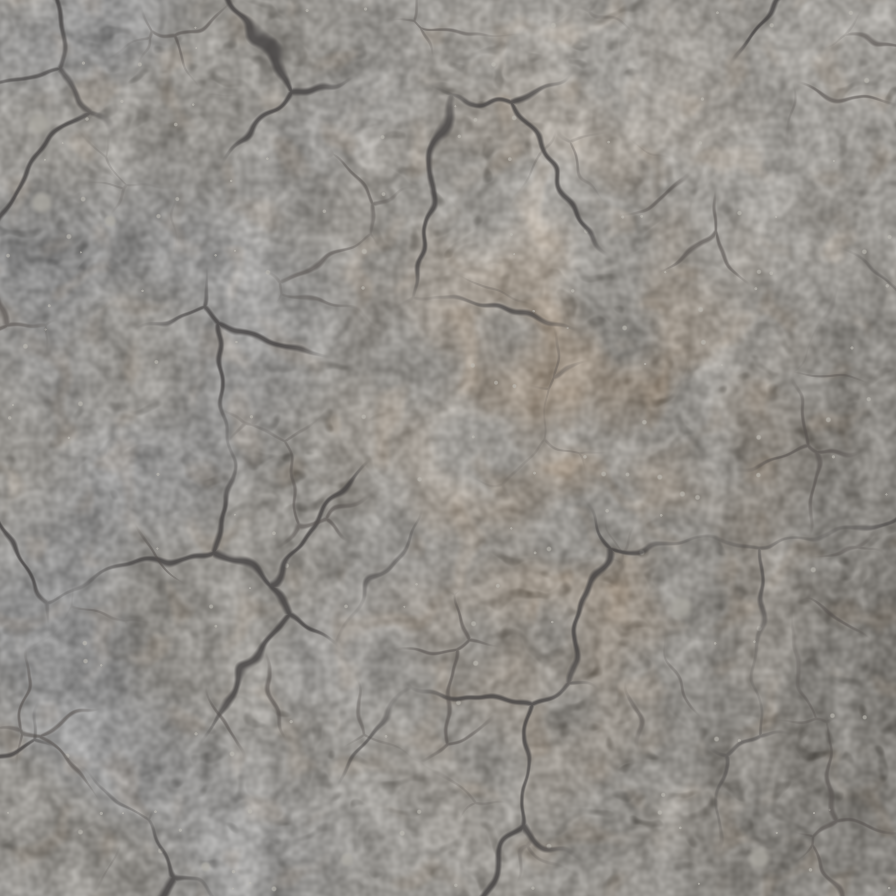
A three.js fragment shader for this texture:

```glsl
// Dry, trodden clay: a grey-brown ground of layered gradient noise with warm
// and cool stains, faint upright tracks, small pebbles and broken cracks
// that follow the borders of warped Voronoi cells.
varying vec2 vUv;

vec2 hash2(vec2 p) {
  vec3 q = fract(p.xyx * vec3(0.1031, 0.1030, 0.0973));
  q += dot(q, q.yzx + 33.33);
  return fract((q.xx + q.yz) * q.zy);
}

vec2 gradientAt(vec2 cell) {
  float angle = 6.2832 * hash2(cell + 71.0).x;
  return vec2(cos(angle), sin(angle));
}

// Gradient noise, about -0.7 to 0.7
float noise(vec2 p) {
  vec2 i = floor(p), f = fract(p);
  vec2 u = f * f * f * (f * (f * 6.0 - 15.0) + 10.0);
  vec2 e = vec2(1.0, 0.0);
  float low = mix(dot(gradientAt(i), f), dot(gradientAt(i + e), f - e), u.x);
  float high = mix(dot(gradientAt(i + e.yx), f - e.yx),
                   dot(gradientAt(i + 1.0), f - 1.0), u.x);
  return mix(low, high, u.y);
}

vec2 noise2(vec2 p) {
  return vec2(noise(p), noise(p + vec2(37.2, 91.7)));
}

// Distance to the nearest Voronoi border, in cell units
float cellBorder(vec2 p) {
  vec2 i = floor(p), f = fract(p), nearest = vec2(0.0);
  float best = 8.0, border = 8.0;
  for (int y = -1; y <= 1; y++)
    for (int x = -1; x <= 1; x++) {
      vec2 g = vec2(float(x), float(y));
      vec2 r = g + hash2(i + g) - f;
      if (dot(r, r) < best) { best = dot(r, r); nearest = r; }
    }
  for (int y = -2; y <= 2; y++)
    for (int x = -2; x <= 2; x++) {
      vec2 g = vec2(float(x), float(y));
      vec2 r = g + hash2(i + g) - f, d = r - nearest;
      if (dot(d, d) > 0.0001)
        border = min(border, dot(0.5 * (r + nearest), normalize(d)));
    }
  return border;
}

// Crack coverage: the line thins out and ends where strength falls to zero
float crack(vec2 p, float scale, float width, float strength) {
  float d = cellBorder(p * scale) / scale;
  float w = width * (0.55 + 0.45 * strength);
  return strength * (1.0 - smoothstep(0.15 * w, w, d));
}

// Pebble coverage: one round stone in a few of the grid cells
float pebbles(vec2 p, float scale, float share) {
  vec2 cell = floor(p * scale);
  vec2 center = 0.3 + 0.4 * hash2(cell + 5.0);
  vec2 pick = hash2(cell + 19.0);
  float radius = 0.07 + 0.12 * pick.y;
  float d = length(fract(p * scale) - center);
  return step(pick.x, share) * (1.0 - smoothstep(0.4 * radius, radius, d));
}

void main() {
  vec2 p = vUv;
  vec2 warped = p + 0.025 * noise2(p * 9.0) + 0.012 * noise2(p * 28.0);

  // Grain, from broad blotches to fine grit
  float tone = 0.05 * noise(p * 3.0 + 2.0) + 0.07 * noise(warped * 9.0);
  tone += 0.09 * noise(warped * vec2(27.0, 23.0) + 4.0);
  tone += 0.10 * noise(warped * vec2(55.0, 62.0) + 8.0);
  tone += 0.09 * noise(p * 115.0);

  // Dark scuffs and pits, denser in uneven patches
  float rough = smoothstep(-0.25, 0.35, noise(p * 5.0 + 31.0) + 0.15 * (p.x - 0.3));
  tone -= 0.10 * rough * smoothstep(0.15, 0.5, noise(warped * vec2(42.0, 50.0) + 60.0));

  // Faint upright tracks and the shaded lower right side
  float track = noise(vec2(p.x * 17.0 - p.y * 2.2, p.y * 2.0) + 12.0);
  tone += 0.035 * smoothstep(0.12, 0.35, track) + 0.03 * track;
  tone -= 0.09 * smoothstep(0.45, 0.0, length((p - vec2(1.02, 0.3)) * vec2(1.3, 0.9)));
  tone += 0.02 * smoothstep(0.5, 1.0, p.y);

  // Warm stain right of the middle, cool dust on the left
  float stain = exp(-12.0 * dot(p - vec2(0.64, 0.52), (p - vec2(0.64, 0.52)) * vec2(2.2, 0.8)));
  float warm = stain * smoothstep(-0.3, 0.35, noise(warped * 11.0 + 50.0));
  warm += 0.35 * smoothstep(0.1, 0.5, noise(warped * 24.0 + 80.0));
  float cool = smoothstep(0.6, 0.1, p.x) * smoothstep(-0.25, 0.4, noise(warped * 5.0 + 20.0));
  vec3 color = vec3(0.580, 0.570, 0.552) + tone;
  color += warm * vec3(0.035, 0.0, -0.035) + cool * vec3(-0.012, -0.002, 0.016);

  // Pebbles and bright grit
  color = mix(color, vec3(0.74, 0.73, 0.70), 0.65 * pebbles(p, 48.0, 0.07));
  color = mix(color, vec3(0.68, 0.67, 0.64), 0.7 * pebbles(p + 0.37, 11.0, 0.04));

  // Main cracks, strongest on the left, and fainter hairlines
  float broken = noise(p * 4.5 + 7.0) + 0.35 * (0.5 - p.x);
  float mainCrack = crack(warped, 4.6, 0.0048, smoothstep(-0.06, 0.22, broken));
  float fine = smoothstep(0.08, 0.4, noise(p * 7.0 + 43.0));
  float hairline = crack(warped + 3.0, 10.0, 0.0036, fine);
  color = mix(color, vec3(0.27, 0.26, 0.26), 0.8 * mainCrack);
  color = mix(color, vec3(0.34, 0.32, 0.31), 0.6 * hairline);

  gl_FragColor = vec4(color, 1.0);
}
```
